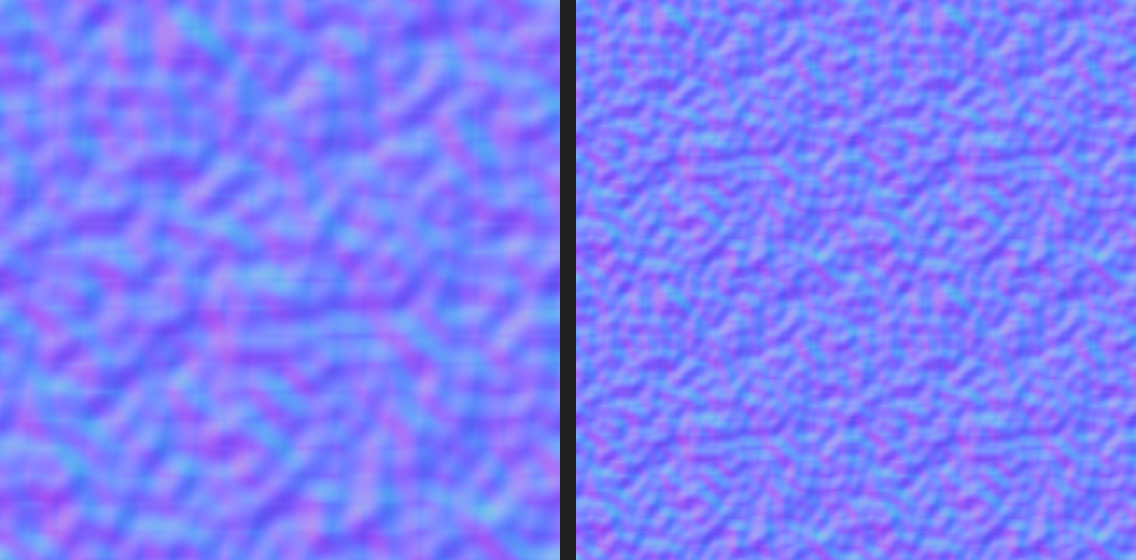
Left: one tile. Right: repeated 2 by 2.
Give the GLSL for this texture map, as a Shadertoy shader.

```glsl
// Tileable tangent-space normal map of a soft, finely bumpy surface.

const float TAU = 6.2831853;
const float BASE_CELLS = 5.0;    // lattice cells across the tile, coarsest layer
const int   LAYERS = 3;
const float BASE_WEIGHT = 0.46;  // slope share of the coarsest layer
const float SLOPE_GAIN = 1.75;   // finer layers are steeper
const float BUMP_STRENGTH = 0.155;

float hash(vec2 cell, float seed) {
    vec3 p = fract(vec3(cell.xyx + seed) * vec3(0.1031, 0.1030, 0.0973));
    p += dot(p, p.yzx + 33.33);
    return fract((p.x + p.y) * p.z);
}

// Unit gradient at a lattice corner, wrapped to the tile.
vec2 cornerGradient(vec2 cell, float cells, float seed) {
    float angle = TAU * hash(mod(cell, cells), seed);
    return vec2(cos(angle), sin(angle));
}

// Analytic slope of periodic gradient noise.
vec2 noiseSlope(vec2 p, float cells, float seed) {
    vec2 cell = floor(p);
    vec2 f = p - cell;
    vec2 fade = f * f * (3.0 - 2.0 * f);
    vec2 fadeSlope = 6.0 * f * (1.0 - f);
    vec2 right = vec2(1.0, 0.0);
    vec2 up = vec2(0.0, 1.0);

    vec2 ga = cornerGradient(cell, cells, seed);
    vec2 gb = cornerGradient(cell + right, cells, seed);
    vec2 gc = cornerGradient(cell + up, cells, seed);
    vec2 gd = cornerGradient(cell + 1.0, cells, seed);

    float a = dot(ga, f);
    float b = dot(gb, f - right);
    float c = dot(gc, f - up);
    float d = dot(gd, f - 1.0);

    vec2 blended = mix(mix(ga, gb, fade.x), mix(gc, gd, fade.x), fade.y);
    vec2 across = vec2(mix(b - a, d - c, fade.y), mix(c - a, d - b, fade.x));
    return blended + fadeSlope * across;
}

// Sum of layers, each with twice the cells of the one before.
vec2 surfaceSlope(vec2 uv, float baseCells, float baseWeight, float gain) {
    vec2 slope = vec2(0.0);
    float cells = baseCells;
    float weight = baseWeight;
    for (int i = 0; i < LAYERS; i++) {
        slope += weight * noiseSlope(uv * cells, cells, 17.0 * float(i) + 3.0);
        cells *= 2.0;
        weight *= gain;
    }
    return slope;
}

// Green points down the canvas, red to the right.
vec3 encodeNormal(vec2 slope, float strength) {
    vec3 normal = normalize(vec3(vec2(-slope.x, slope.y) * strength, 1.0));
    return normal * 0.5 + 0.5;
}

void mainImage(out vec4 fragColor, in vec2 fragCoord) {
    vec2 uv = fragCoord / iResolution.xy;
    vec2 slope = surfaceSlope(uv, BASE_CELLS, BASE_WEIGHT, SLOPE_GAIN);
    fragColor = vec4(encodeNormal(slope, BUMP_STRENGTH), 1.0);
}
```
